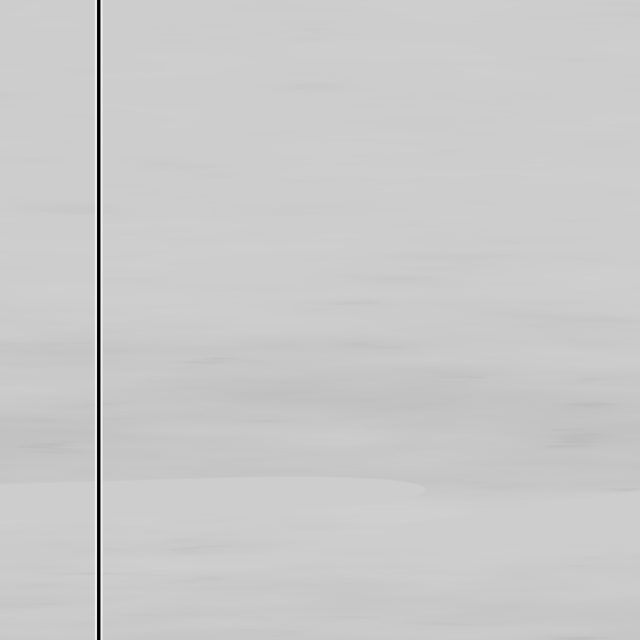
This texture is drawn by a three.js fragment shader. Its source:

```glsl
varying vec2 vUv;

vec2 gradientAt(vec2 cell) {
  vec2 h = fract(cell * vec2(0.1031, 0.1130));
  h += dot(h, h.yx + 33.33);
  float angle = 6.2832 * fract((h.x + h.y) * h.x * 17.0);
  return vec2(cos(angle), sin(angle));
}

float gradientNoise(vec2 p) {
  vec2 i = floor(p);
  vec2 f = fract(p);
  vec2 u = f * f * f * (f * (f * 6.0 - 15.0) + 10.0);
  vec2 e = vec2(1.0, 0.0);
  float low = mix(dot(gradientAt(i), f), dot(gradientAt(i + e), f - e), u.x);
  float high = mix(dot(gradientAt(i + e.yx), f - e.yx),
                   dot(gradientAt(i + e.xx), f - e.xx), u.x);
  return mix(low, high, u.y);
}

float streakNoise(vec2 p) {
  float sum = 0.0;
  float amplitude = 0.6;
  for (int octave = 0; octave < 4; octave++) {
    sum += amplitude * gradientNoise(p);
    p = p * vec2(1.7, 2.0) + vec2(13.7, 41.3);
    amplitude *= 0.55;
  }
  return sum;
}

float bump(float y, float center, float width) {
  float d = (y - center) / width;
  return exp(-d * d);
}

void main() {
  // Gently bent coordinates keep the streaks nearly horizontal
  vec2 p = vUv;
  p.y += 0.012 * gradientNoise(vUv * vec2(2.5, 5.0) + 7.0);
  float broad = streakNoise(p * vec2(2.2, 17.0) + 20.0);
  float fine = streakNoise(p * vec2(5.0, 45.0) + 60.0);

  // Broad dark bands, densest below the middle
  float bandY = 0.345 + 0.025 * sin(vUv.x * 4.2 - 0.6);
  float darkness = 0.036 * bump(p.y, bandY, 0.05);
  darkness += 0.027 * bump(p.y, 0.265, 0.045);
  darkness += 0.016 * bump(p.y, 0.45, 0.06);
  darkness += 0.022 * (1.0 - smoothstep(0.02, 0.17, p.y));

  // Streaks grow fainter toward the top
  float strength = mix(1.0, 0.3, smoothstep(0.42, 0.62, vUv.y));
  darkness += strength * (0.034 * broad + 0.018 * fine);
  darkness += 0.035 * smoothstep(0.22, 0.6, fine) * strength;
  darkness += 0.02 * smoothstep(0.2, 0.5, broad) * (1.0 - strength);

  // Clear lens from the left and clear wedge from the right
  float taper = sqrt(max(0.0, 1.0 - pow(vUv.x / 0.665, 5.0)));
  float lensY = 0.215 + 0.03 * vUv.x + 0.003 * broad;
  float lens = 0.029 * taper - abs(vUv.y - lensY);
  float lensMask = smoothstep(-0.001, 0.0025, lens) * step(vUv.x, 0.665);
  float wedgeTop = 0.105 + 0.13 * vUv.x + 0.012 * broad;
  float wedgeMask = 1.0 - smoothstep(-0.003, 0.003, vUv.y - wedgeTop);
  wedgeMask *= smoothstep(0.11, 0.16, p.y) * smoothstep(0.35, 0.7, vUv.x);
  darkness *= 1.0 - 0.96 * max(lensMask, wedgeMask);

  float shade = 0.804 - clamp(darkness, -0.006, 0.062);

  // Black upright line with a thin pale rim
  float lineDistance = abs(vUv.x - 0.1543);
  shade = mix(shade, 0.95, 1.0 - smoothstep(0.0045, 0.0072, lineDistance));
  shade = mix(0.0, shade, smoothstep(0.0016, 0.0038, lineDistance));

  gl_FragColor = vec4(vec3(shade), 1.0);
}
```
